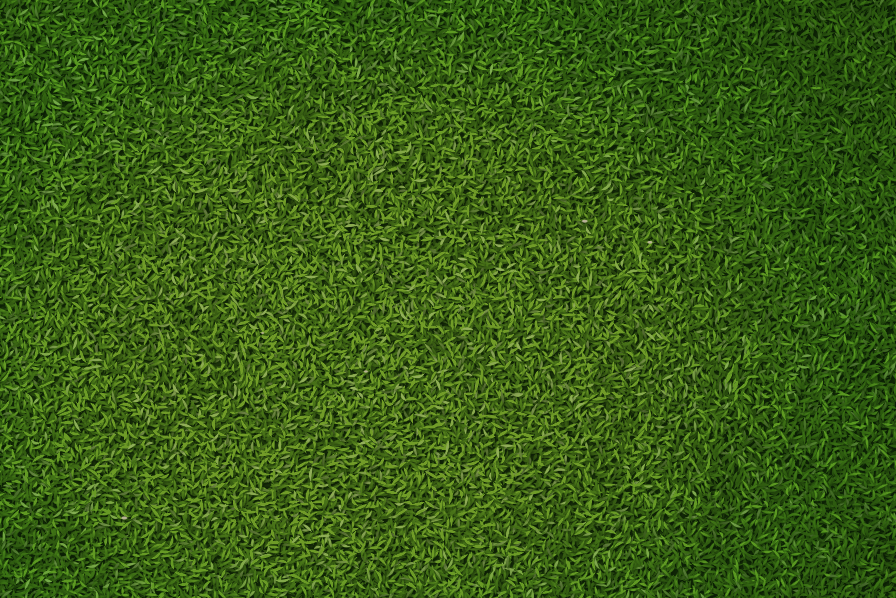
Give the GLSL for this texture, as a Shadertoy shader.

```glsl
// A mown lawn seen from above: layers of short, curved, tapered blades
// scattered on jittered grids, each dropping a small shadow on those below.
// Gradient noise adds clumps and lean; a broad falloff darkens the edges.

#define LAYERS 7
#define CELL 0.0165          // blade spacing, in canvas heights
#define BLADE_WIDTH 0.0022   // half width of a blade
#define SHADOW_DEPTH 0.30
#define TONE_SPREAD 0.72     // brightness variation between blades
#define CLUMP_CONTRAST 0.34
#define DRY_SHARE 0.13
#define EDGE_FALLOFF 0.80

const vec3 SOIL   = vec3(0.05, 0.12, 0.02);
const vec3 SHADE  = vec3(0.15, 0.27, 0.05);
const vec3 LEAF   = vec3(0.21, 0.36, 0.07);
const vec3 FRESH  = vec3(0.27, 0.45, 0.09);
const vec3 SUNLIT = vec3(0.42, 0.61, 0.15);
const vec3 DRY    = vec3(0.46, 0.58, 0.29);
const vec3 LITTER = vec3(0.72, 0.70, 0.58);

vec4 hash4(vec2 p) {
    vec4 h = fract(p.xyxy * vec4(0.1031, 0.1030, 0.0973, 0.1099));
    h += dot(h, h.wzxy + 33.33);
    return fract((h.xxyz + h.yzzw) * h.zywx);
}

float gradientNoise(vec2 p) {
    vec2 i = floor(p), f = fract(p);
    vec2 u = f * f * f * (f * (f * 6.0 - 15.0) + 10.0);
    vec4 corner;
    for (int k = 0; k < 4; k++) {
        vec2 o = vec2(k & 1, k >> 1);
        vec2 g = hash4(i + o + 57.0).xy * 2.0 - 1.0;
        corner[k] = dot(g, f - o);
    }
    return mix(mix(corner.x, corner.y, u.x), mix(corner.z, corner.w, u.x), u.y);
}

// Signed distance to a bent blade, tapering at both ends, lying along x.
float bladeDistance(vec2 q, float halfLength, float bend) {
    float along = q.x / halfLength;
    float side = abs(q.y - bend * (along * along - 0.3));
    return max(side - BLADE_WIDTH * (1.0 - along * along), abs(q.x) - halfLength);
}

vec3 grassRamp(float t) {
    vec3 c = mix(SOIL, SHADE, smoothstep(0.02, 0.22, t));
    c = mix(c, LEAF, smoothstep(0.22, 0.46, t));
    c = mix(c, FRESH, smoothstep(0.46, 0.70, t));
    return mix(c, SUNLIT, smoothstep(0.70, 0.96, t));
}

// Paints all blades; returns tone in x and dryness in y.
vec2 paintBlades(vec2 p, float lean, float soft) {
    vec2 paint = vec2(0.10 + 0.15 * gradientNoise(p * 90.0), 0.0);
    for (int layer = 0; layer < LAYERS; layer++) {
        float height = (float(layer) + 0.5) / float(LAYERS);
        vec2 grid = p / CELL + float(layer) * vec2(37.31, 53.67);
        vec2 home = floor(grid);
        for (int k = 0; k < 9; k++) {
            vec2 cell = home + vec2(k % 3 - 1, k / 3 - 1);
            vec4 place = hash4(cell + 11.0);
            vec4 look = hash4(cell + 173.0);
            float angle = lean + (place.z - 0.5) * 2.8;
            vec2 dir = vec2(cos(angle), sin(angle));
            vec2 rel = (grid - cell - 0.2 - 0.6 * place.xy) * CELL;
            vec2 q = vec2(dot(rel, dir), dot(rel, vec2(-dir.y, dir.x)));
            float halfLength = CELL * mix(0.38, 0.75, place.w);
            float bend = (look.x - 0.5) * 0.006;

            // Shadow falls to the lower right.
            vec2 drop = vec2(0.0016, -0.0024);
            vec2 s = q - vec2(dot(drop, dir), dot(drop, vec2(-dir.y, dir.x)));
            float shadow = smoothstep(0.0032, -0.001, bladeDistance(s, halfLength, bend));
            paint.x *= 1.0 - SHADOW_DEPTH * shadow;

            // Blade, a little brighter toward its tip.
            float cover = smoothstep(soft, -soft, bladeDistance(q, halfLength, bend));
            float tone = mix(0.40, 0.95, height) + (look.y - 0.5) * TONE_SPREAD;
            tone += 0.12 * q.x / halfLength;
            float dry = step(1.0 - DRY_SHARE, look.z) * (0.6 + 0.4 * look.w);
            paint = mix(paint, vec2(tone, dry), cover);
        }
    }
    return paint;
}

void mainImage(out vec4 fragColor, in vec2 fragCoord) {
    vec2 p = fragCoord / iResolution.y;
    vec2 uv = fragCoord / iResolution.xy;
    float soft = 0.7 / iResolution.y;

    // Broad light: brightest left of centre, dim at the edges and right.
    vec2 off = (uv - vec2(0.42, 0.42)) * vec2(1.0, 0.9);
    float falloff = dot(off, off);
    float light = 1.13 - EDGE_FALLOFF * falloff - 0.10 * smoothstep(0.5, 0.9, uv.x);
    float clumps = gradientNoise(p * 24.0) + 0.7 * gradientNoise(p * 7.0 + 5.0);
    light += CLUMP_CONTRAST * clumps * 0.6;

    float lean = 0.7 + 1.6 * gradientNoise(p * 3.0 + 9.0) + 0.5 * uv.x;
    vec2 paint = paintBlades(p, lean, soft);
    float tone = clamp(paint.x * light, 0.0, 1.1);
    vec3 color = grassRamp(tone);
    color = mix(color, DRY * (0.25 + 0.85 * tone), paint.y * smoothstep(0.2, 0.6, tone));

    // Warmer in the middle, purer green outward.
    float outward = smoothstep(0.04, 0.30, falloff);
    color *= mix(vec3(1.06, 1.0, 1.05), vec3(0.84, 0.98, 0.85), outward);

    // A few pale scraps of litter.
    vec2 scrapCell = floor(p / 0.17);
    vec4 scrap = hash4(scrapCell + 311.0);
    vec2 d = (fract(p / 0.17) - 0.2 - 0.6 * scrap.xy) * 0.17;
    float speck = length(d * vec2(0.7, 1.3)) - 0.0035 * scrap.w;
    color = mix(color, LITTER, smoothstep(soft, -soft, speck) * step(0.88, scrap.z));

    fragColor = vec4(color, 1.0);
}
```
